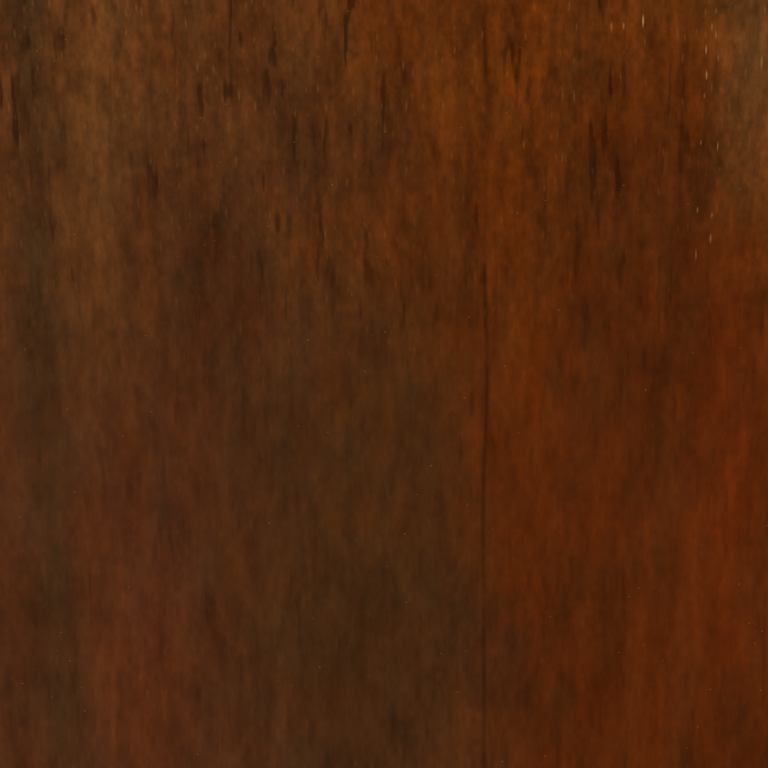
Reproduce this texture procedurally as a three.js fragment shader.

```glsl
// Dark polished wood panel: broad vertical bands of umber and red-brown,
// blotched and streaked by stretched noise, with a faint broken seam, soft
// irregular pores and small pale glints scattered in jittered cells.
varying vec2 vUv;

float hash(vec2 p) {
  vec3 q = fract(vec3(p.xyx) * 0.1031);
  q += dot(q, q.yzx + 33.33);
  return fract((q.x + q.y) * q.z);
}

float noise(vec2 p) {
  vec2 i = floor(p), f = fract(p);
  f = f * f * (3.0 - 2.0 * f);
  return mix(mix(hash(i), hash(i + vec2(1.0, 0.0)), f.x),
             mix(hash(i + vec2(0.0, 1.0)), hash(i + 1.0), f.x), f.y);
}

// Layered noise centred on zero
float fbm(vec2 p) {
  float sum = 0.0, amp = 0.5;
  for (int i = 0; i < 4; i++) {
    sum += amp * (noise(p) - 0.5);
    p = p * 2.03 + 17.3;
    amp *= 0.55;
  }
  return sum;
}

// Soft bump of width w around c
float bump(float x, float c, float w) {
  float d = (x - c) / w;
  return exp(-d * d);
}

// One jittered ellipse per cell, columns shifted so that no rows show
float flecks(vec2 p, vec2 cells, vec2 radius, float chance, float seed) {
  vec2 g = p * cells;
  g.y += 9.0 * hash(vec2(floor(g.x), seed));
  vec2 id = floor(g) + seed;
  vec2 centre = 0.5 + (vec2(hash(id + 3.1), hash(id + 7.7)) - 0.5) * (1.0 - 2.0 * radius);
  float size = 0.4 + 0.6 * hash(id + 11.9);
  float d = length((fract(g) - centre) / (radius * vec2(1.0, size)));
  return smoothstep(1.0, 0.1, d) * step(hash(id), chance) * size;
}

void main() {
  float y = vUv.y;
  // Fibres fan out slightly from the seam and waver
  vec2 p = vUv;
  p.x += 0.09 * (0.632 - p.x) * (y - 0.5) + 0.012 * fbm(vec2(p.x * 6.0, y * 3.0));
  float x = p.x;
  float blotch = fbm(vec2(x * 10.0, y * 6.0) + 4.0);
  float top = smoothstep(0.4, 1.0, y + 0.35 * blotch);

  // Broad colour fields: dull umber at left, warm red-brown at right
  vec3 umber = mix(vec3(0.290, 0.160, 0.080), vec3(0.350, 0.195, 0.085), top);
  vec3 russet = mix(vec3(0.325, 0.140, 0.038), vec3(0.365, 0.175, 0.045), top);
  float warmth = smoothstep(0.38, 0.70, x + 0.22 * (y - 0.5) + 0.25 * blotch);
  vec3 col = mix(umber, russet, warmth);

  // Vertical bands and the shaded middle
  float shade = bump(x, 0.47, 0.19) * bump(y, 0.28, 0.42) * smoothstep(0.68, 0.58, x);
  col = mix(col, vec3(0.245, 0.145, 0.060), 0.70 * shade);
  col = mix(col, vec3(0.240, 0.150, 0.075), 0.80 * bump(x, 0.065, 0.030));
  col = mix(col, vec3(0.385, 0.230, 0.105), 0.65 * bump(x, 0.135, 0.060) * smoothstep(0.3, 0.8, y));
  col = mix(col, vec3(0.345, 0.165, 0.080), 0.75 * bump(x, 0.175, 0.075) * smoothstep(0.6, 0.2, y));
  col = mix(col, vec3(0.275, 0.140, 0.060), 0.60 * bump(x, 0.300, 0.100) * bump(y, 0.62, 0.25));
  col = mix(col, vec3(0.390, 0.175, 0.035), 0.50 * bump(x, 0.685, 0.045) * smoothstep(0.1, 0.7, y));
  col = mix(col, vec3(0.280, 0.130, 0.045), 0.60 * bump(x, 0.820, 0.080) * bump(y, 0.60, 0.35));
  col = mix(col, vec3(0.410, 0.245, 0.110), 0.80 * smoothstep(0.88, 0.97, x) * smoothstep(0.6, 0.9, y));
  col = mix(col, vec3(0.395, 0.150, 0.035), 0.65 * bump(x, 0.950, 0.040) * bump(y, 0.38, 0.22));

  // Blotches, medium streaks, fibres and grainy mottling
  float streak = fbm(vec2(x * 34.0, y * 5.0));
  float patchy = fbm(vec2(x * 42.0, y * 20.0) + 31.0);
  float fibre = fbm(vec2(x * 100.0, y * 19.0) + 9.0);
  float mottle = fbm(vec2(x * 130.0, y * 85.0) + 21.0);
  float crisp = 0.65 + 0.5 * top;
  col *= 1.0 + 0.22 * blotch + 0.26 * streak + 0.20 * patchy
       + crisp * (0.32 * fibre + 0.32 * mottle);
  float hue = fbm(vec2(x * 30.0, y * 12.0) + 40.0);
  col += vec3(0.030, -0.015, -0.025) * hue;

  // Soft dark pores: the high crests of stretched noise, broken along the grain
  float poreField = noise(vec2(x * 125.0, y * 17.0) + 70.0) + 0.5 * noise(vec2(x * 210.0, y * 42.0));
  float pores = smoothstep(0.95, 1.30, poreField) * smoothstep(0.25, 0.65, noise(vec2(x * 24.0, y * 7.0) + 90.0));
  col *= 1.0 - pores * mix(0.08, 0.34, top);

  // Broken seam with a faint lit edge, plus a weaker crack at left
  float seamX = vUv.x - 0.632 + 0.007 * (noise(vec2(2.0, y * 6.0)) - 0.5);
  float broken = smoothstep(0.20, 0.80, noise(vec2(8.0, y * 13.0)) + 0.3 * (noise(vec2(5.0, y * 60.0)) - 0.5));
  col *= 1.0 - (0.07 + 0.25 * broken) * (0.6 + 0.4 * y) * bump(seamX, 0.0, 0.0030);
  col *= 1.0 + 0.22 * top * broken * bump(seamX, -0.013, 0.003);
  col *= 1.0 - 0.14 * bump(x, 0.215, 0.008) * smoothstep(0.3, 0.6, y) * (0.5 + streak);

  // Pale glints: short upright ticks at upper right, sheen and dust elsewhere
  float lit = smoothstep(0.58, 0.75, y) * smoothstep(0.70, 0.80, x);
  lit *= smoothstep(0.38, 0.62, noise(vec2(x * 22.0, y * 4.0) + 3.0));
  float ticks = flecks(p, vec2(60.0, 34.0), vec2(0.13, 0.42), 0.42, 130.0) * lit;
  float sheen = flecks(p, vec2(80.0, 36.0), vec2(0.20, 0.38), 0.24, 210.0) * (0.12 + 0.88 * top);
  float dust = flecks(p, vec2(60.0, 60.0), vec2(0.13, 0.12), 0.04, 300.0);
  col = mix(col, vec3(0.66, 0.51, 0.33), 0.85 * ticks);
  col = mix(col, vec3(0.52, 0.33, 0.15), 0.42 * sheen + 0.55 * dust);

  gl_FragColor = vec4(col, 1.0);
}
```
